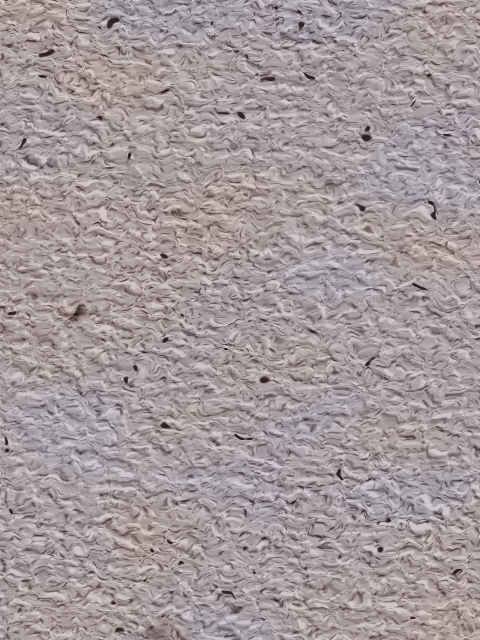
Reproduce this texture procedurally as a WebGL 2 fragment shader.

```glsl
#version 300 es
precision highp float;
// Weathered, porous stone: soft cellular facets lit from above, covered by
// short curved creases with pale lips, then scattered pits, a few broken
// brown hollows, faint pale veins and slow warm or cool staining.

#define BASE_TONE 0.665
#define RELIEF 0.30
#define CREASE_DEPTH 0.30
#define LIP_GLOW 0.085
#define CREASE_SCALE vec2(40.0, 56.0)
#define FACET_SCALE vec2(44.0, 72.0)
#define WARP 0.022
#define PIT_CHANCE 0.24
#define HOLLOW_CHANCE 0.22
#define VEIN_GLOW 0.07
#define STAIN 0.05

uniform vec2 u_resolution;
out vec4 fragColor;

vec3 hash3(vec2 cell) {
    vec3 q = fract(cell.xyx * vec3(0.1031, 0.1030, 0.0973));
    q += dot(q, q.yxz + 33.33);
    return fract((q.xxy + q.yzz) * q.zyx);
}

// Cellular noise: random heights blended by distance to each cell point.
float facets(vec2 p, float sharpness) {
    vec2 cell = floor(p);
    float sum = 0.0, total = 0.0;
    for (int y = -1; y <= 1; y++)
    for (int x = -1; x <= 1; x++) {
        vec2 id = cell + vec2(x, y);
        vec3 h = hash3(id);
        vec2 d = id + h.xy - p;
        float weight = exp(-sharpness * dot(d, d));
        sum += weight * h.z;
        total += weight;
    }
    return sum / total;
}

// Slope of the facets towards a light above and slightly to the right.
float litFacets(vec2 p) {
    return facets(p, 8.0) - facets(p + vec2(0.15, 0.42), 8.0);
}

// One tapered bent stroke per cell: x is the dark crease, y the lip below.
vec2 creases(vec2 p, float width) {
    vec2 cell = floor(p), mark = vec2(0.0);
    for (int y = -1; y <= 1; y++)
    for (int x = -1; x <= 1; x++) {
        vec2 id = cell + vec2(x, y);
        vec3 place = hash3(id), form = hash3(id + 57.0);
        vec2 d = p - id - place.xy;
        float angle = (place.z - 0.5) * 2.2;
        float c = cos(angle), s = sin(angle);
        d = vec2(c * d.x + s * d.y, c * d.y - s * d.x);
        d.y += (form.x - 0.5) * 2.6 * d.x * d.x;
        float reach = mix(0.25, 0.6, form.y);
        float halfWidth = width * mix(0.6, 1.2, form.z);
        float taper = 1.0 - d.x * d.x / (reach * reach);
        vec2 across = abs(vec2(d.y, d.y + 1.8 * halfWidth));
        vec2 stroke = smoothstep(0.0, 0.9, taper - across / halfWidth);
        mark = max(mark, stroke * mix(0.3, 1.0, form.z * form.y + 0.2));
    }
    return mark;
}

// Sparse flattened holes; radius is measured in cells.
float holes(vec2 p, float radius, float chance) {
    vec2 cell = floor(p);
    float mask = 0.0;
    for (int y = -1; y <= 1; y++)
    for (int x = -1; x <= 1; x++) {
        vec2 id = cell + vec2(x, y);
        vec3 place = hash3(id + 131.0), form = hash3(id + 211.0);
        vec2 d = p - id - place.xy;
        d.y = d.y * mix(1.1, 1.9, form.y) + (form.z - 0.5) * d.x;
        float size = radius * mix(0.55, 1.1, place.z);
        float hole = smoothstep(1.25, 0.6, length(d) / size);
        mask = max(mask, hole * step(form.x, chance));
    }
    return mask;
}

void main() {
    vec2 p = gl_FragCoord.xy / u_resolution.x;

    // Irregular outlines
    vec2 bend = vec2(facets(p * 34.0, 5.0), facets(p * 34.0 + 19.0, 5.0)) - 0.5;
    vec2 q = p + WARP * bend * vec2(1.0, 0.7);

    // Slow variation of roughness and stain
    float rough = facets(p * vec2(3.5, 5.0) + 7.0, 4.0);
    float stain = facets(q * vec2(5.0, 8.0) + 41.0, 4.0) - 0.5;

    // Relief at two sizes
    float coarse = litFacets(q * FACET_SCALE);
    float fine = litFacets(q * FACET_SCALE * 1.9 + 83.0);
    float tone = BASE_TONE + RELIEF * (coarse + 0.5 * fine) + 0.06 * (rough - 0.5) * stain;

    // Creases and their lips
    vec2 marks = creases(q * CREASE_SCALE, 0.19);
    vec2 small = creases(q * CREASE_SCALE * 1.45 + 23.0, 0.18);
    float depth = CREASE_DEPTH * mix(0.7, 1.3, rough);
    tone += LIP_GLOW * (marks.y + small.y);
    tone -= depth * max(marks.x, 0.8 * small.x);

    // Pale veins along the bedding
    float vein = creases(q * vec2(2.6, 7.0) + vec2(3.0, 11.0), 0.07).x;
    tone += VEIN_GLOW * vein;

    // Hollows with broken floors, then small black pits
    vec2 ragged = p + 1.6 * WARP * bend;
    float hollow = holes(ragged * 3.2 + 5.0, 0.17, HOLLOW_CHANCE);
    float broken = smoothstep(0.5, 0.75, facets(q * vec2(26.0, 34.0), 6.0));
    tone -= hollow * (0.05 + 0.28 * broken);
    float pit = holes(ragged * 12.0, 0.115, PIT_CHANCE);
    tone = mix(tone, 0.15, 0.92 * pit);

    // Pinkish grey, warmer in stains and hollows
    tone = clamp(tone, 0.13, 0.82);
    float pink = mix(0.06, 0.038, smoothstep(0.4, 0.72, tone));
    vec3 color = tone - pink * vec3(0.0, 1.0, 0.8);
    float warmth = STAIN * (2.0 * stain + 0.8 * hollow) * smoothstep(0.1, 0.5, tone);
    color += warmth * vec3(0.35, 0.0, -0.6);
    fragColor = vec4(color, 1.0);
}
```
